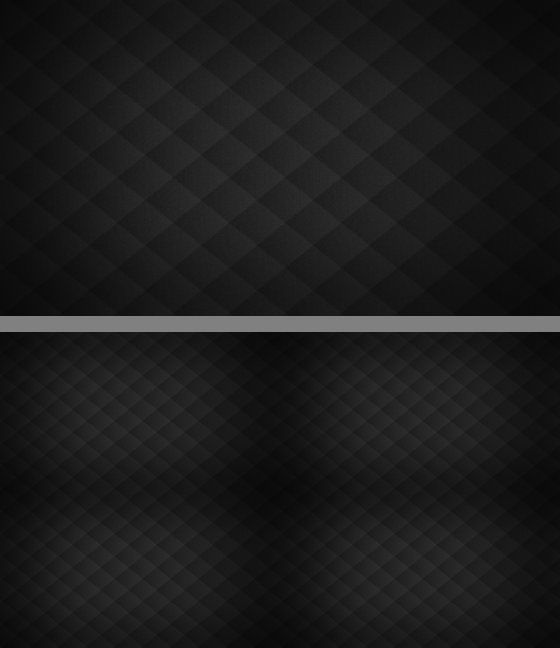
Top, the tile; bottom, the same tile 2 across and 2 down.
Write a WebGL 2 fragment shader that draws this pattern.

```glsl
#version 300 es
precision highp float;
// Dark quilted wall of 10 x 7 diamonds, each rising from a dim left corner to
// a lighter right one. Two skewed sawtooth ramps form the facets; fine seams,
// wrapped grain and a periodic vignette finish the surface.
uniform vec2 u_resolution;
out vec4 fragColor;

const vec2 REPEATS = vec2(10.0, 7.0);

float hash(vec2 p) {
    return fract(sin(dot(p, vec2(127.1, 311.7))) * 43758.5453);
}

// Rising ramp whose drop is softened over the width w.
vec2 softSaw(vec2 x, float w) {
    vec2 f = fract(x);
    return f * (1.0 - smoothstep(1.0 - w, 1.0, f));
}

void main() {
    vec2 uv = gl_FragCoord.xy / u_resolution;

    // Diamond axes: every whole value of either one is a seam.
    vec2 q = (uv - 0.5) * REPEATS + vec2(0.407, -0.066);
    vec2 axes = vec2(q.x + q.y, q.x - q.y);
    float density = length(REPEATS * vec2(u_resolution.y / u_resolution.x, 1.0));
    float pixel = density / u_resolution.y;

    // Facet ramp from left to right, with faint vertical bands.
    vec2 ramp = softSaw(axes, pixel);
    float t = 0.5 * (ramp.x + ramp.y);
    float steps = t * 7.0;
    float banded = (floor(steps) + smoothstep(0.35, 0.65, fract(steps))) / 7.0;
    float facet = mix(0.76, 1.22, mix(t, banded, 0.5));

    // Thin light seams.
    vec2 toSeam = 0.5 - abs(fract(axes) - 0.5);
    float halfWidth = 0.001 * density;
    float seam = 1.0 - smoothstep(halfWidth - 0.5 * pixel, halfWidth + 0.8 * pixel,
                                  min(toSeam.x, toSeam.y));

    // Vignette built from whole cosine periods, brightest left of the middle.
    vec2 edge = cos(3.14159 * (uv + vec2(0.025, 0.0)));
    edge *= edge;
    edge *= edge;
    float light = 0.148 * (1.0 - 0.54 * edge.x) * (1.0 - 0.36 * edge.y);

    // Fine cloth grain on a grid that fits the canvas exactly.
    vec2 grid = vec2(512.0, 288.0);
    float grain = hash(mod(floor(uv * grid), grid)) - 0.5;

    float shade = light * (facet + 0.11 * seam + 0.13 * grain);
    fragColor = vec4(vec3(shade), 1.0);
}
```
